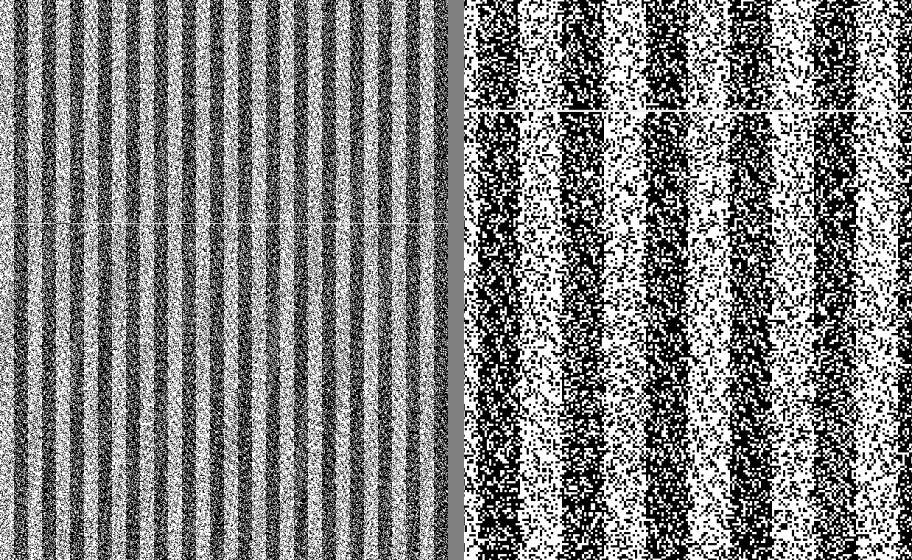
Left, the full canvas; right, a detail of the centre.
Reproduce this pattern procedurally as a Shadertoy shader.

```glsl
// Sixteen light and dark vertical stripes made of black and white grain,
// crossed by one thin pale line. Each pixel averages the grains it covers,
// so stripe edges stay smooth; grain coordinates wrap so the canvas tiles.

const vec2 GRAINS = vec2(608.0, 760.0); // 38 columns per stripe pair

float hash(vec2 p) {
    return fract(sin(dot(p, vec2(12.9898, 78.233))) * 43758.5453);
}

// Brightness of one grain
float grainTone(vec2 cell) {
    cell = mod(cell, GRAINS);
    float stripe = floor(cell.x / 19.0);
    float isDark = mod(stripe, 2.0);

    // Thin line at three fifths of the height, dark across one light stripe
    if (cell.y == 456.0) return stripe == 4.0 ? 0.08 : 0.93;

    // Stripe tone is the share of white grains
    float whiteShare = mix(0.69, 0.31, isDark);
    return step(hash(cell + 0.5), whiteShare);
}

void mainImage(out vec4 fragColor, in vec2 fragCoord) {
    // Footprint of the pixel, in grains
    vec2 size = GRAINS / iResolution.xy;
    vec2 lo = fragCoord * size - 0.5 * size;
    vec2 hi = lo + size;

    // Weight each grain by the area it shares with the footprint
    float sum = 0.0;
    float area = 0.0;
    for (float y = floor(lo.y); y < hi.y; y++) {
        for (float x = floor(lo.x); x < hi.x; x++) {
            vec2 cell = vec2(x, y);
            vec2 overlap = max(min(hi, cell + 1.0) - max(lo, cell), 0.0);
            float weight = overlap.x * overlap.y;
            sum += weight * grainTone(cell);
            area += weight;
        }
    }
    fragColor = vec4(vec3(sum / area), 1.0);
}
```
